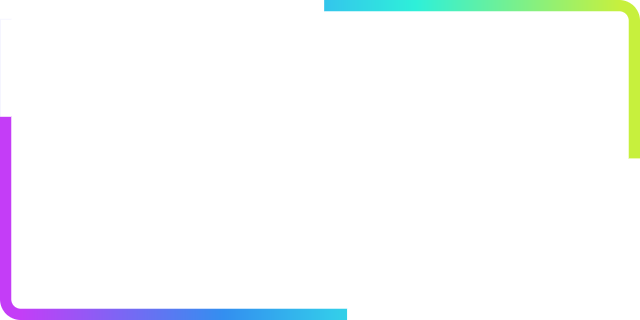
Give the GLSL for this background, as a Shadertoy shader.

```glsl
// White panel with two rounded corner brackets in a violet-to-lime gradient.

#define THICKNESS 0.0352
#define CORNER_RADIUS 0.065
#define UPPER_START vec2(0.5065, 0.505)  // left and bottom ends of the upper bracket
#define LOWER_END vec2(0.5423, 0.635)    // right and top ends of the lower bracket
#define HAIRLINE_TOP 0.940
#define HAIRLINE_WIDTH 0.0026
#define HAIRLINE_COLOR vec3(0.955, 0.955, 1.0)

const vec3 VIOLET = vec3(0.77, 0.24, 0.97);
const vec3 BLUE   = vec3(0.20, 0.56, 0.94);
const vec3 CYAN   = vec3(0.20, 0.79, 0.92);
const vec3 AQUA   = vec3(0.18, 0.94, 0.85);
const vec3 LIME   = vec3(0.78, 0.94, 0.24);

float roundedBox(vec2 p, vec2 halfSize, float radius) {
    vec2 q = abs(p) - halfSize + radius;
    return length(max(q, 0.0)) + min(max(q.x, q.y), 0.0) - radius;
}

// Coverage of the region where the signed distance is negative
float coverage(float dist, float pixel) {
    return clamp(0.5 - dist / pixel, 0.0, 1.0);
}

// Horizontal colour ramp, x from 0 to 1
vec3 ramp(float x) {
    vec3 color = mix(VIOLET, BLUE, clamp((x - 0.03) / 0.32, 0.0, 1.0));
    color = mix(color, CYAN, clamp((x - 0.35) / 0.17, 0.0, 1.0));
    color = mix(color, AQUA, clamp((x - 0.52) / 0.13, 0.0, 1.0));
    return mix(color, LIME, clamp((x - 0.65) / 0.32, 0.0, 1.0));
}

void mainImage(out vec4 fragColor, in vec2 fragCoord) {
    float pixel = 1.0 / iResolution.y;
    vec2 size = vec2(iResolution.x * pixel, 1.0);
    vec2 p = fragCoord * pixel;

    // Rounded frame along the canvas border
    float outer = roundedBox(p - 0.5 * size, 0.5 * size, CORNER_RADIUS);
    float frame = max(outer, -outer - THICKNESS);

    // Keep only two opposite corners of the frame
    vec2 upper = UPPER_START * size - p;
    vec2 lower = p - LOWER_END * size;
    float corners = min(max(upper.x, upper.y), max(lower.x, lower.y));

    // Faint hairline above the lower bracket
    float side = max(p.x - HAIRLINE_WIDTH, p.y - HAIRLINE_TOP);
    float cap = max(p.x - THICKNESS, abs(p.y - HAIRLINE_TOP) - 0.5 * HAIRLINE_WIDTH);
    float hairline = max(min(side, cap), LOWER_END.y - p.y);

    vec3 color = mix(vec3(1.0), HAIRLINE_COLOR, coverage(hairline, pixel));
    color = mix(color, ramp(p.x / size.x), coverage(max(frame, corners), pixel));
    fragColor = vec4(color, 1.0);
}
```
